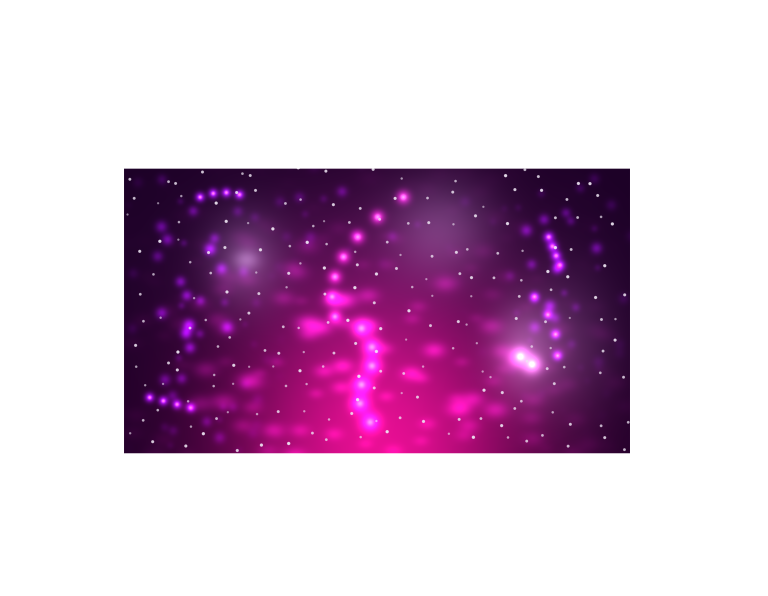
Give the GLSL for this background, as a Shadertoy shader.

```glsl
const vec2 PANEL_MIN = vec2(0.1615, 0.2395);
const vec2 PANEL_MAX = vec2(0.8203, 0.7170);
const float PANEL_ASPECT = 1.775;

const vec3 NIGHT = vec3(0.105, 0.0, 0.145);
const vec3 MAGENTA = vec3(0.80, 0.055, 0.43);
const vec3 PINK = vec3(0.80, 0.10, 0.70);
const vec3 VIOLET = vec3(0.58, 0.04, 0.88);
const vec3 MIST = vec3(0.27, 0.25, 0.29);

vec2 hash22(vec2 p) {
    vec3 q = fract(p.xyx * vec3(0.1031, 0.1030, 0.0973));
    q += dot(q, q.yzx + 33.33);
    return fract((q.xx + q.yz) * q.zy);
}

// Soft elliptical falloff
float glow(vec2 p, vec2 center, vec2 radius) {
    vec2 d = (p - center) / radius;
    return exp(-dot(d, d));
}

// White-hot core inside a tinted halo
vec3 spark(vec2 p, vec2 center, float size, vec3 tint) {
    float halo = glow(p, center, vec2(size));
    float core = glow(p, center, vec2(size * 0.38));
    return tint * halo + vec3(0.40, 0.45, 0.35) * core;
}

// Randomly placed soft lights, one candidate per cell
float scatter(vec2 p, float cell, vec2 radius, float density, float seed) {
    vec2 base = floor(p / cell);
    float sum = 0.0;
    for (int y = -1; y <= 1; y++) {
        for (int x = -1; x <= 1; x++) {
            vec2 id = base + vec2(x, y);
            vec2 jitter = hash22(id + seed);
            vec2 pick = hash22(id + seed + 57.0);
            vec2 center = (id + jitter) * cell;
            float level = step(pick.x, density) * mix(0.25, 1.0, pick.y * pick.y);
            sum += level * glow(p, center, radius * mix(0.7, 1.2, pick.y));
        }
    }
    return sum;
}

// Evenly stepped sparks along a parabola
vec3 trail(vec2 p, vec2 start, vec2 stride, vec2 bend, int count, float size, vec3 tint) {
    vec3 sum = vec3(0.0);
    for (int i = 0; i < count; i++) {
        float t = float(i);
        sum += spark(p, start + stride * t + bend * t * t, size, tint);
    }
    return sum;
}

// Winding column of bright sparks
vec3 column(vec2 p, vec2 foot, float rise, float sway) {
    vec3 sum = vec3(0.0);
    for (int i = 0; i < 6; i++) {
        float t = float(i);
        vec2 center = foot + vec2(sway * cos(1.5 * (t - 3.5)), rise * t);
        sum += spark(p, center, 0.033, PINK);
    }
    return sum;
}

// Small crisp stars on a jittered grid
float stars(vec2 p, float cell, float radius, float pixel) {
    vec2 id = floor(p / cell);
    vec2 center = (id + 0.1 + 0.8 * hash22(id + 11.0)) * cell;
    vec2 pick = hash22(id + 83.0);
    float size = radius * mix(0.7, 1.1, pick.y);
    float disc = 1.0 - smoothstep(size - pixel, size + pixel, length(p - center));
    return disc * step(pick.x, 0.88) * mix(0.55, 0.95, pick.y);
}

vec3 nebula(vec2 p) {
    vec3 color = NIGHT + MAGENTA * glow(p, vec2(0.9, 0.0), vec2(0.52, 0.60));
    color += vec3(0.06, 0.045, 0.08) * glow(p, vec2(0.85, 0.65), vec2(0.65, 0.35));
    color += MIST * 0.75 * glow(p, vec2(0.425, 0.68), vec2(0.13, 0.16));
    color += MIST * 0.85 * glow(p, vec2(0.43, 0.68), vec2(0.045, 0.035));
    color += MIST * 0.75 * glow(p, vec2(1.11, 0.79), vec2(0.18, 0.17));
    color += MIST * 0.95 * glow(p, vec2(1.40, 0.36), vec2(0.11, 0.16));
    color += MIST * 0.50 * glow(p, vec2(1.55, 0.38), vec2(0.17, 0.25));
    return color;
}

vec3 lights(vec2 p) {
    // Broad regions of scattered light
    float heart = glow(p, vec2(0.85, 0.27), vec2(0.55, 0.40));
    float left = glow(p, vec2(0.25, 0.55), vec2(0.17, 0.55));
    float right = glow(p, vec2(1.53, 0.68), vec2(0.18, 0.30));
    float top = glow(p, vec2(0.82, 0.86), vec2(0.28, 0.12));
    vec3 color = PINK * 0.85 * heart * scatter(p, 0.085, vec2(0.036, 0.024), 0.65, 3.0);
    float dots = scatter(p, 0.075, vec2(0.017), 0.50, 29.0);
    color += VIOLET * dots * min(left + right + 0.7 * top, 1.0);

    // Bright strings
    color += column(p, vec2(0.85, 0.109), 0.066, 0.027);
    color += trail(p, vec2(0.74, 0.48), vec2(-0.02, 0.07), vec2(0.01, 0.0), 7, 0.023, PINK * 0.85);
    color += trail(p, vec2(0.267, 0.90), vec2(0.046, 0.018), vec2(0.0, -0.005), 4, 0.016, VIOLET);
    color += trail(p, vec2(0.09, 0.196), vec2(0.048, -0.012), vec2(0.0), 4, 0.016, VIOLET);
    color += trail(p, vec2(1.44, 0.55), vec2(0.057, -0.06), vec2(-0.01, -0.003), 4, 0.016, VIOLET);
    color += trail(p, vec2(1.49, 0.76), vec2(0.013, -0.033), vec2(0.0), 4, 0.018, VIOLET);
    color += trail(p, vec2(1.39, 0.34), vec2(0.042, -0.028), vec2(0.0), 2, 0.032, vec3(0.7, 0.4, 0.7));
    return color;
}

void mainImage(out vec4 fragColor, in vec2 fragCoord) {
    vec2 uv = fragCoord / iResolution.xy;
    vec2 panelSize = PANEL_MAX - PANEL_MIN;
    vec2 p = (uv - PANEL_MIN) / panelSize * vec2(PANEL_ASPECT, 1.0);
    float pixel = 1.0 / (iResolution.y * panelSize.y);

    vec3 color = min(nebula(p) + lights(p), 1.0);
    color = mix(color, vec3(0.93, 0.90, 0.95), stars(p, 0.085, 0.0052, pixel * 0.7));

    // Panel with smooth edges on a white canvas
    vec2 inset = min(uv - PANEL_MIN, PANEL_MAX - uv) * iResolution.xy;
    float panel = clamp(min(inset.x, inset.y) + 0.5, 0.0, 1.0);
    fragColor = vec4(mix(vec3(1.0), color, panel), 1.0);
}
```
